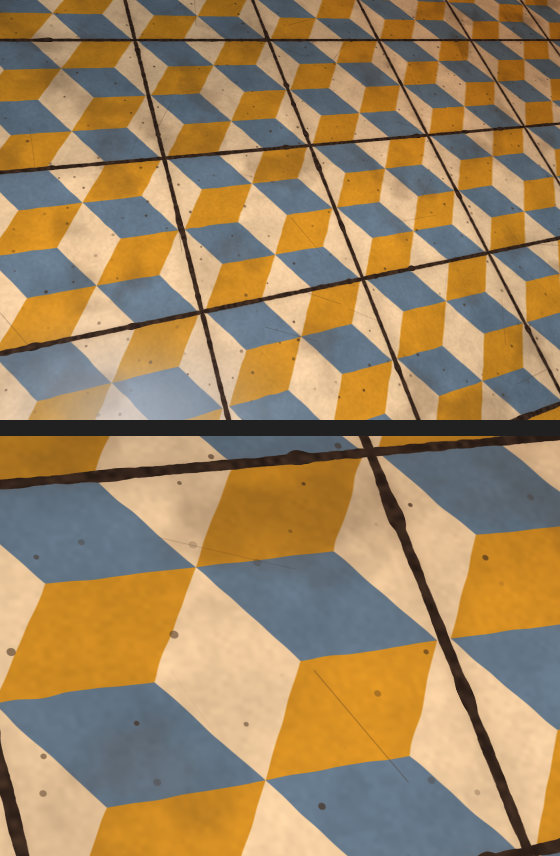
Top, the full canvas; bottom, a detail of the centre.
Give the GLSL for this pattern, as a Shadertoy shader.

```glsl
// A worn cement-tile floor seen at an angle: every square tile holds a tumbling
// block design in blue, ochre and cream, parted by dark grout. A plane projection
// gives tile coordinates; triangle waves build the rhombi and value noise the wear.

// Floor to view: x across and y down, in canvas heights; tiles are one unit wide.
const mat3 FLOOR_TO_VIEW = mat3(
    0.3863, 0.0102, 0.107,
    0.0241, 0.2375, -0.116,
    0.3212, 0.0955, 1.0);
const vec3 BLUE = vec3(0.365, 0.43, 0.49);
const vec3 OCHRE = vec3(0.76, 0.51, 0.13);
const vec3 CREAM = vec3(0.87, 0.735, 0.575);
const vec3 GROUT = vec3(0.20, 0.14, 0.105);
const vec3 DIRT = vec3(0.25, 0.17, 0.11);
const vec3 SHEEN = vec3(0.78, 0.79, 0.83);
const vec2 SHEEN_CENTER = vec2(0.32, 0.0);
const vec2 SHEEN_SIZE = vec2(0.27, 0.17);
const float GROUT_HALF = 0.0125;
const float TILE_MARGIN = 1.035;
const float SPECK_CELLS = 9.0;
const int SCRATCHES = 3;

float hash(vec2 p) {
    vec3 q = fract(p.xyx * vec3(0.1031, 0.1030, 0.0973));
    q += dot(q, q.yzx + 33.33);
    return fract((q.x + q.y) * q.z);
}

float noise(vec2 p) {
    vec2 i = floor(p), f = fract(p);
    f = f * f * (3.0 - 2.0 * f);
    return mix(mix(hash(i), hash(i + vec2(1, 0)), f.x),
               mix(hash(i + vec2(0, 1)), hash(i + vec2(1, 1)), f.x), f.y);
}

float fbm(vec2 p) {
    float sum = 0.0, gain = 0.5;
    for (int i = 0; i < 4; i++) {
        sum += gain * noise(p);
        p = mat2(1.6, 1.2, -1.2, 1.6) * p + 7.3;
        gain *= 0.5;
    }
    return sum / 0.9375;
}

// Distance to the nearest whole number
float toInteger(float x) { return abs(fract(x + 0.5) - 0.5); }

float fill(float d, float aa) { return 1.0 - smoothstep(-aa, aa, d); }

// Two mirrored zigzag strips of blue and ochre rhombi on cream
vec3 blocks(vec2 uv, vec2 aa) {
    float side = fract(uv.x) < 0.5 ? 1.0 : -1.0;
    float across = 0.5 + (toInteger(uv.x) - 0.5) * TILE_MARGIN;
    float zigzag = toInteger(2.0 * uv.y) / 3.0;
    float strip = abs(across - zigzag - 1.0 / 6.0) - 1.0 / 6.0;
    float band = 0.5 * (abs(fract(2.0 * uv.y - 0.25) - 0.5) - 0.25);
    vec3 rhombus = mix(BLUE, OCHRE, fill(band * side, aa.y));
    return mix(CREAM, rhombus, fill(strip, aa.x + 0.5 * aa.y));
}

// Small dark spots, scattered one per cell in some cells
float specks(vec2 uv, float aa) {
    vec2 g = uv * SPECK_CELLS, cell = floor(g);
    float chance = hash(cell + 91.0);
    vec2 center = 0.2 + 0.6 * vec2(hash(cell + 17.0), hash(cell + 53.0));
    float radius = mix(0.025, 0.085, chance * chance * chance);
    float spot = fill(length(g - cell - center) - radius, aa * SPECK_CELLS);
    return spot * step(0.62, chance) * hash(cell + 5.0);
}

// Faint straight scuffs at a random slant in each tile
float scratches(vec2 local, vec2 id, float aa) {
    float sum = 0.0;
    for (int i = 0; i < SCRATCHES; i++) {
        vec2 seed = id + 13.0 * float(i + 1);
        float angle = 3.1416 * hash(seed);
        vec2 dir = vec2(cos(angle), sin(angle));
        vec2 q = local - vec2(hash(seed + 3.0), hash(seed + 8.0));
        float along = clamp(dot(q, dir), -0.15, 0.15);
        sum += fill(length(q - dir * along) - 0.0015, aa) * hash(seed + 29.0);
    }
    return min(sum, 1.0);
}

void mainImage(out vec4 fragColor, in vec2 fragCoord) {
    vec2 p = fragCoord / iResolution.y;
    vec3 ray = inverse(FLOOR_TO_VIEW) * vec3(p.x, 1.0 - p.y, 1.0);
    vec2 uv = ray.xy / ray.z;
    vec2 aa = 0.7 * fwidth(uv);
    float aaMax = max(aa.x, aa.y);
    vec2 id = floor(uv);

    // Hand-poured pigment: slightly soft borders, mottling and tile tones
    vec2 wobble = 0.006 * (vec2(noise(uv * 18.0), noise(uv * 18.0 + 40.0)) - 0.5);
    vec3 color = blocks(uv + wobble, aa);
    float mottle = fbm(uv * 7.0 + 20.0);
    color *= 0.87 + 0.22 * mottle + 0.05 * hash(id + 31.0);
    color *= 0.97 + 0.06 * noise(uv * 70.0);

    // Stains, scuffs and specks
    float stain = smoothstep(0.56, 0.8, fbm(uv * 3.5 + 60.0));
    color = mix(color, DIRT, 0.22 * stain);
    color = mix(color, DIRT, 0.35 * scratches(uv - id, id, aaMax));
    color = mix(color, DIRT, 0.75 * specks(uv, aaMax));

    // Grout with chipped edges and a grimy fringe
    vec2 edge = vec2(toInteger(uv.x), toInteger(uv.y));
    float chip = 0.008 * (fbm(uv * 28.0) - 0.5) + 0.012 * smoothstep(0.8, 1.0, noise(uv * 11.0));
    vec2 joint = edge - GROUT_HALF - chip;
    float grime = exp(-35.0 * max(min(joint.x, joint.y), 0.0));
    color = mix(color, DIRT, 0.22 * grime * mottle);
    float grout = max(fill(joint.x, aa.x), fill(joint.y, aa.y));
    color = mix(color, GROUT * (0.7 + 0.6 * noise(uv * 60.0)), grout);

    // Warm lamp fading toward the far edge, with a cool glossy reflection
    float far = smoothstep(0.4, 1.05, p.y);
    color *= mix(1.08, 0.76, far) * (1.0 - 0.12 * smoothstep(0.9, 1.35, p.x));
    color *= mix(vec3(1), vec3(1.05, 0.92, 0.82), far * smoothstep(0.4, 1.3, p.x));
    vec2 q = (p - SHEEN_CENTER) / SHEEN_SIZE;
    color = mix(color, SHEEN, 0.6 * exp(-dot(q, q)) * (1.0 - 0.8 * grout));
    fragColor = vec4(clamp(color, 0.0, 1.0), 1.0);
}
```
